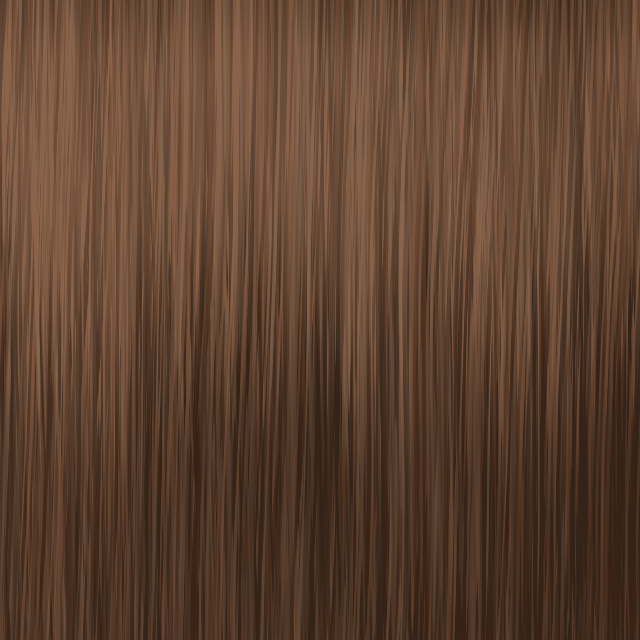
A Shadertoy shader for this texture:

```glsl
// Straight brown hair hanging in fine, nearly vertical strands.
// Layers of leaning, tapering strands are stacked over one another, then lit
// by a broad sheen that fades toward the lower tips.

vec2 hash2(vec2 p) {
    vec3 q = fract(p.xyx * vec3(0.1031, 0.1030, 0.0973));
    q += dot(q, q.yzx + 33.33);
    return fract((q.xx + q.yz) * q.zy);
}

float gradientAt(vec2 cell, vec2 offset) {
    return dot(hash2(cell) * 2.0 - 1.0, offset);
}

// Gradient noise, roughly -0.7 to 0.7
float gradientNoise(vec2 p) {
    vec2 i = floor(p), f = fract(p);
    vec2 u = f * f * f * (f * (f * 6.0 - 15.0) + 10.0);
    vec2 e = vec2(0.0, 1.0);
    return mix(mix(gradientAt(i, f), gradientAt(i + e.yx, f - e.yx), u.x),
               mix(gradientAt(i + e.xy, f - e.xy), gradientAt(i + 1.0, f - 1.0), u.x), u.y);
}

// One layer of strands: x = shade (-1 to 1), y = warmth, z = coverage
vec3 strandLayer(vec2 uv, float layer, float density, float pixel) {
    vec2 seed = hash2(vec2(layer * 3.7 + 11.0, 5.0));
    float lean = (fract(layer * 0.618 + 0.3) - 0.5) * 0.1;
    float bend = 0.02 * gradientNoise(vec2(uv.x * 5.0 + layer * 9.3, uv.y * 1.3 + layer));
    float x = (uv.x + lean * (uv.y - 0.5) + bend + seed.y) * density;

    vec3 result = vec3(0.0);
    for (float k = -1.0; k <= 1.0; k++) {
        float id = floor(x) + k;
        vec2 place = hash2(vec2(id + 20.0, layer * 17.0 + 3.0));
        vec2 look = hash2(vec2(id + 70.0, layer * 29.0 + 8.0));

        // Each strand drifts sideways and thins out along its length
        float drift = (place.y - 0.5) * (uv.y - 0.5) * 1.2;
        float dist = abs(x - id - 0.2 - 0.6 * place.x - drift);
        float taper = gradientNoise(vec2(id * 7.31 + 0.4, uv.y * 2.8 + layer * 5.1));
        float width = mix(0.2, 0.5, look.y) * smoothstep(-0.3, 0.15, taper);
        float soft = max(0.09, pixel * density * 0.6);
        float cover = 1.0 - smoothstep(max(width - soft, 0.0), width + soft, dist);
        cover *= smoothstep(0.0, 0.15, width);

        // Rounded cross section: brighter along the spine
        float shade = look.x * 2.0 - 0.8 - 1.2 * dist * dist;
        vec3 strand = vec3(shade, place.y * 2.0 - 1.0, 1.0);
        result = mix(result, strand, cover);
    }
    return result;
}

void mainImage(out vec4 fragColor, in vec2 fragCoord) {
    vec2 uv = fragCoord / iResolution.xy;
    float pixel = 1.0 / iResolution.x;

    // Stack strands from broad locks to fine hairs
    float shade = 0.0, warmth = 0.0;
    for (float i = 0.0; i < 9.0; i++) {
        vec3 strand = strandLayer(uv, i, 55.0 + 13.0 * i, pixel);
        float opacity = strand.z * 0.85;
        shade = mix(shade, strand.x / max(strand.z, 0.1), opacity);
        warmth = mix(warmth, strand.y / max(strand.z, 0.1), opacity);
    }

    // Very fine grain running along the hair
    shade += 0.65 * gradientNoise(vec2(uv.x * 190.0 + uv.y * 2.5, uv.y * 2.5));

    // Sheen with a ragged lower edge, a dim top rim and uneven locks
    float ragged = 0.18 * gradientNoise(vec2(uv.x * 30.0, uv.y * 0.8 + 4.0))
                 + 0.12 * gradientNoise(vec2(uv.x * 5.0 + 7.0, 2.3));
    float sheen = smoothstep(0.2, 0.74, uv.y + ragged);
    float locks = gradientNoise(vec2(uv.x * 6.0 + 3.0, uv.y * 1.2 + 9.0))
                + gradientNoise(vec2(uv.x * 34.0 + uv.y, uv.y * 1.6 + 2.0));
    float light = mix(0.14, 0.76, sheen) + 0.18 * locks - 0.2 * (uv.x - 0.5);
    light -= 0.25 * smoothstep(0.88, 1.03, uv.y);

    // Strands stand out most where the sheen breaks up
    float contrast = 0.36 + 0.2 * (1.0 - abs(sheen * 2.0 - 1.0));
    float tone = clamp(light + contrast * shade, -0.03, 1.08);

    vec3 shadowBrown = vec3(0.218, 0.141, 0.093);
    vec3 sheenBrown = vec3(0.515, 0.373, 0.28);
    vec3 color = mix(shadowBrown, sheenBrown, tone);
    color += warmth * vec3(0.014, -0.006, -0.012);
    fragColor = vec4(color, 1.0);
}
```
